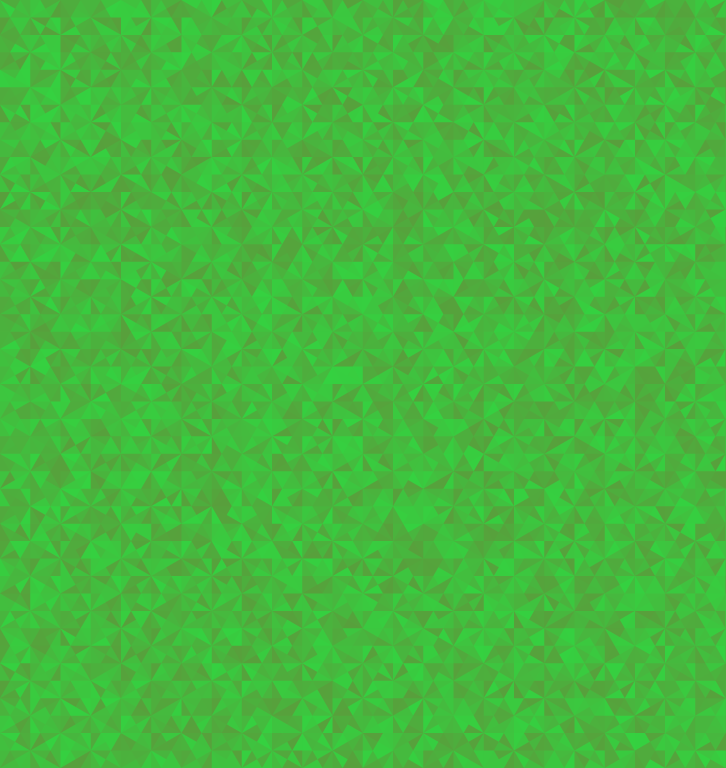
Give the GLSL for this background, as a WebGL 2 fragment shader.

```glsl
#version 300 es
precision highp float;
// Mosaic of small 30-60-90 triangles, each in a random flat green.
// Six families of parallel lines cut the plane into the triangles; the strip
// numbers of a point in all six families are hashed to shade its triangle.

uniform vec2 u_resolution;
out vec4 fragColor;

// Integer hash of three values (PCG style)
uvec3 hash3(uvec3 v) {
  v = v * 1664525u + 1013904223u;
  v += v.yzx * v.zxy;
  v ^= v >> 16u;
  v += v.yzx * v.zxy;
  return v;
}

// Flat colour of the triangle holding p; star centres lie one unit apart
vec3 triangleColor(vec2 p) {
  const float h = sqrt(3.0) / 2.0;

  // Wide strips have normals at 0, 60 and 120 degrees
  vec3 wide = vec3(p.x, 0.5 * p.x + h * p.y, -0.5 * p.x + h * p.y) / h;

  // Narrow strips have normals at 90, 150 and 210 degrees
  vec3 narrow = vec3(p.y, -h * p.x + 0.5 * p.y, -h * p.x - 0.5 * p.y) * 2.0;

  uvec3 wideId = uvec3(ivec3(floor(wide)));
  uvec3 narrowId = uvec3(ivec3(floor(narrow)));
  uint bits = hash3(wideId + hash3(narrowId)).x;
  float shade = float(bits >> 8u) / 16777216.0;

  vec3 oliveGreen = vec3(0.345, 0.625, 0.235);
  vec3 brightGreen = vec3(0.205, 0.82, 0.25);
  return mix(oliveGreen, brightGreen, shade);
}

void main() {
  // Average a 4 x 4 grid of samples to smooth the edges
  const int grid = 4;
  vec3 sum = vec3(0.0);
  for (int j = 0; j < grid; j++) {
    for (int i = 0; i < grid; i++) {
      vec2 offset = (vec2(i, j) + 0.5) / float(grid) - 0.5;
      vec2 p = (gl_FragCoord.xy + offset) / u_resolution.y * 22.0;
      sum += triangleColor(p);
    }
  }
  fragColor = vec4(sum / float(grid * grid), 1.0);
}
```
